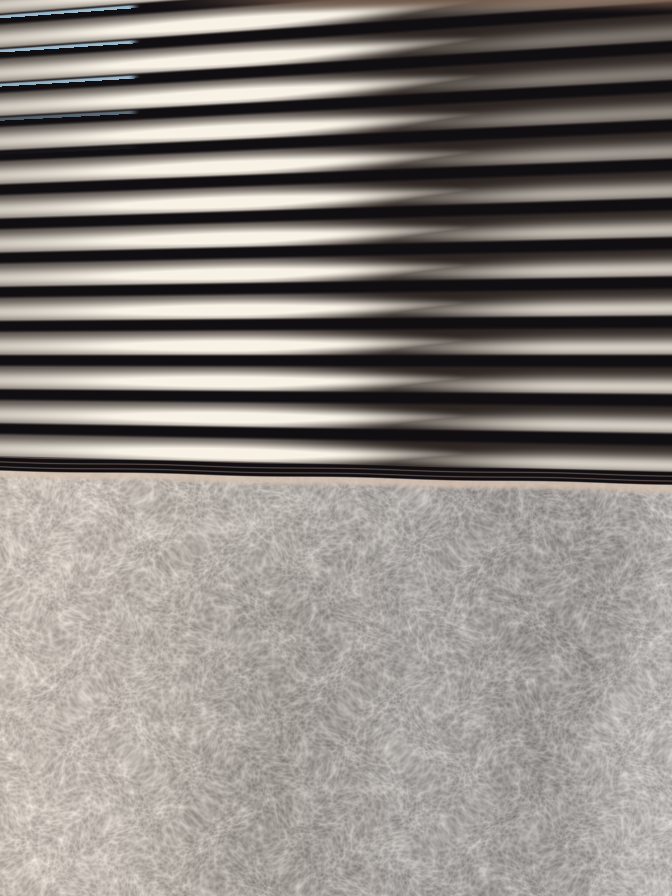
This texture is drawn by a WebGL 1 fragment shader. Its source:

```glsl
precision highp float;
// Glossy dark slats fanning out above a sheet of mottled grey felt.
// The slats repeat along a sheared axis and carry two tapering highlights;
// the felt is layered cellular noise over broad sine-wave shading.
uniform vec2 u_resolution;

const float PIVOT = 0.398;        // height, from the top, where slats are level
const float FAN = 0.15;           // growth of slat spacing from left to right
const float FIRST_GAP = 0.0586;   // left end of the first full gap
const float PITCH = 0.0381;       // slat spacing at the left edge
const float RAIL_START = 11.84;   // slat index where the bottom rail begins
const float FELT_LEFT = 0.5250;   // felt edge at the left
const float FELT_DROP = 0.0155;   // fall of the felt edge toward the right
const float FELT_CONTRAST = 0.30;
const vec3 BLACK = vec3(0.065, 0.055, 0.070);
const vec3 SHINE = vec3(0.970, 0.945, 0.900);
const vec3 SKY = vec3(0.70, 0.84, 0.93);
const vec3 BEIGE = vec3(0.84, 0.76, 0.69);
const vec3 FELT_WARM = vec3(0.785, 0.755, 0.720);
const vec3 FELT_COOL = vec3(0.690, 0.675, 0.665);

vec2 hash2(vec2 cell) {
  vec2 k = vec2(dot(cell, vec2(127.1, 311.7)), dot(cell, vec2(269.5, 183.3)));
  return fract(sin(k) * 43758.55);
}

// Distance to the nearest scattered point, centred near zero.
float cellular(vec2 p) {
  vec2 cell = floor(p);
  vec2 local = p - cell;
  float nearest = 4.0;
  for (int j = -1; j <= 1; j++) {
    for (int i = -1; i <= 1; i++) {
      vec2 offset = vec2(float(i), float(j));
      vec2 d = offset + hash2(cell + offset) - local;
      nearest = min(nearest, dot(d, d));
    }
  }
  return sqrt(nearest) - 0.5;
}

float bell(float x, float center, float width) {
  float d = (x - center) / width;
  return exp(-d * d);
}

vec3 slats(float x, float t, float s, float aa) {
  float f = fract(s);
  float body = smoothstep(0.13 - aa, 0.22 + aa, f)
             * (1.0 - smoothstep(0.83 - aa, 0.90 + aa, f));

  // Left highlight narrows to a tip; the right one opens below it.
  float taper = 1.0 - smoothstep(0.36, 0.78, x);
  float leftWidth = mix(0.07, 0.30, taper);
  float leftGain = (0.56 + 0.42 * bell(x, 0.36, 0.26))
                 * (1.0 - smoothstep(0.50, 0.80, x));
  float left = leftGain * bell(f, mix(0.50, 0.61, taper), leftWidth);
  float opening = smoothstep(0.46, 0.86, x);
  float rightGain = mix(0.34, 0.74, smoothstep(0.02, 0.36, t)) * opening;
  float right = rightGain * bell(f, 0.68, mix(0.10, 0.25, opening));
  float sheen = mix(0.20, 0.09, smoothstep(0.3, 0.6, x));

  float light = body * min(sheen + max(left, right) + 0.25 * min(left, right), 1.0);
  vec3 color = mix(BLACK, SHINE, light);
  color += vec3(0.025, 0.008, -0.018) * body * (1.0 - light);

  // Daylight glints through the upper left gaps.
  float gap = abs(f - 0.5);
  float glint = smoothstep(0.39 - aa, 0.43 + aa, gap) * step(0.5, f);
  glint *= (1.0 - smoothstep(0.19, 0.21, x)) * (1.0 - smoothstep(0.08, 0.18, t));
  color = mix(color, SKY, 0.85 * glint);

  // Warm reflection on the topmost slat.
  float warm = (1.0 - smoothstep(0.0, 0.016, t)) * smoothstep(0.2, 0.5, x);
  return mix(color, vec3(0.55, 0.43, 0.35), 0.6 * warm);
}

vec3 felt(vec2 q, float depth) {
  // Broad folds of light and shade.
  float wave = sin(q.x * 9.0 + 1.4 * sin(q.y * 5.0) + 0.8)
             + 0.6 * sin(q.x * 15.0 - q.y * 8.0);
  float shade = 0.55 * bell(q.x, 0.43, 0.17) * smoothstep(0.05, 0.35, depth)
              + 0.65 * bell(q.x, 0.80, 0.15) * (1.0 - 0.5 * depth);
  vec3 color = mix(FELT_WARM, FELT_COOL, smoothstep(0.0, 0.8, q.x));
  color += 0.012 * wave - 0.10 * shade;
  color += 0.07 * smoothstep(0.86, 0.97, q.x + 0.05 * sin(q.y * 9.0));

  // Tangled fibres at four scales, bent by layered sines.
  vec2 bent = q + 0.006 * sin(q.yx * 47.0 + 2.0 * sin(q * 31.0));
  float fibre = 0.30 * cellular(bent * 24.0)
              + 0.40 * cellular(bent * vec2(62.0, 52.0) + 7.0)
              + 0.48 * cellular(bent * vec2(105.0, 125.0) + 19.0)
              + 0.34 * cellular(bent * 190.0 + 41.0);
  return color + FELT_CONTRAST * fibre * vec3(1.0, 1.0, 0.98) + 0.012;
}

void main() {
  vec2 uv = gl_FragCoord.xy / u_resolution;
  vec2 q = gl_FragCoord.xy / u_resolution.x;
  float t = 1.0 - uv.y;
  float px = 1.0 / u_resolution.y;

  float unfanned = PIVOT + (t - PIVOT) / (1.0 + FAN * uv.x);
  float s = (unfanned - FIRST_GAP) / PITCH;
  vec3 color = slats(uv.x, t, s, 0.5 * px / PITCH);

  // Bottom rail with fine brown lines.
  float edge = FELT_LEFT + FELT_DROP * uv.x + 0.0006 * sin(uv.x * 21.0);
  float lines = pow(0.5 + 0.5 * sin((t - edge) * 1150.0), 4.0);
  vec3 rail = BLACK + vec3(0.25, 0.21, 0.18) * lines;
  color = mix(color, rail, smoothstep(RAIL_START - 0.04, RAIL_START + 0.04, s));

  // Felt with its pale cut edge.
  float depth = t - edge;
  float rim = 1.0 - smoothstep(0.004, 0.010 + 0.004 * uv.x, depth);
  vec3 cloth = mix(felt(q, depth * 2.1), BEIGE, 0.8 * rim);
  color = mix(color, cloth, smoothstep(-px, px, depth));
  gl_FragColor = vec4(clamp(color, 0.0, 1.0), 1.0);
}
```
